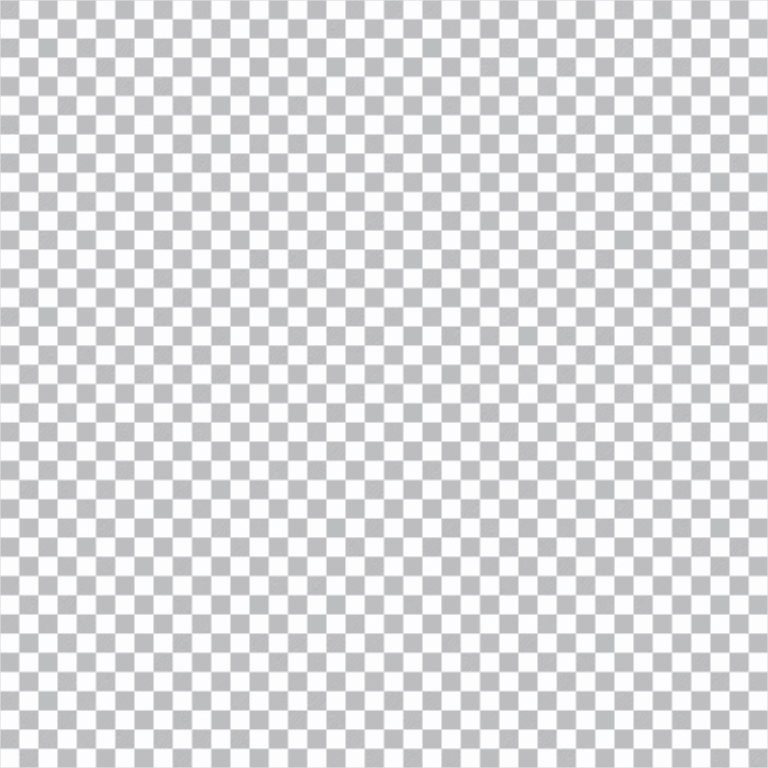
This pattern is drawn by a three.js fragment shader. Its source:

```glsl
varying vec2 vUv;

const float CELLS = 40.0;         // squares across and down
const float EDGE_SOFTNESS = 0.06; // half width of an edge, in squares
const float GREY_GRAIN = 0.016;
const float WHITE_GRAIN = 0.004;
const float TONE_SPREAD = 0.008;  // difference between grey squares
const vec3 GREY = vec3(0.742, 0.743, 0.752);
const vec3 WHITE = vec3(0.992, 0.993, 0.998);
const float TAU = 6.283185;

float hash(vec2 p) {
  vec3 q = fract(vec3(p.xyx) * 0.1031);
  q += dot(q, q.yzx + 33.33);
  return fract((q.x + q.y) * q.z);
}

// Square wave from -1 to 1 with softened flanks
vec2 softSquareWave(vec2 p, vec2 halfWidth) {
  vec2 edgeDistance = 0.5 - abs(fract(p) - 0.5);
  vec2 side = 1.0 - 2.0 * mod(floor(p), 2.0);
  return side * smoothstep(vec2(0.0), halfWidth, edgeDistance);
}

// Layered sines; whole frequencies make them wrap
float grain(vec2 uv) {
  vec2 a = uv * TAU;
  float warp = sin(dot(a, vec2(31.0, 47.0))) + sin(dot(a, vec2(-53.0, 29.0)));
  return (sin(dot(a, vec2(137.0, 59.0)) + 2.0 * warp)
        + sin(dot(a, vec2(-71.0, 149.0)) - 2.0 * warp)
        + sin(dot(a, vec2(113.0, -127.0)) + warp)) / 3.0;
}

void main() {
  vec2 p = vUv * CELLS;
  vec2 cell = mod(floor(p), CELLS);

  // Checkerboard: white where both waves agree
  vec2 wave = softSquareWave(p, max(vec2(EDGE_SOFTNESS), 0.75 * fwidth(p)));
  float white = 0.5 + 0.5 * wave.x * wave.y;
  vec3 color = mix(GREY, WHITE, white);

  // Faint tone and grain, stronger in some squares
  float roughness = smoothstep(0.3, 0.9, hash(cell));
  float tone = (hash(cell + 71.0) - 0.5) * TONE_SPREAD * (1.0 - white);
  color += tone + grain(vUv) * roughness * mix(GREY_GRAIN, WHITE_GRAIN, white);

  gl_FragColor = vec4(clamp(color, 0.0, 1.0), 1.0);
}
```
